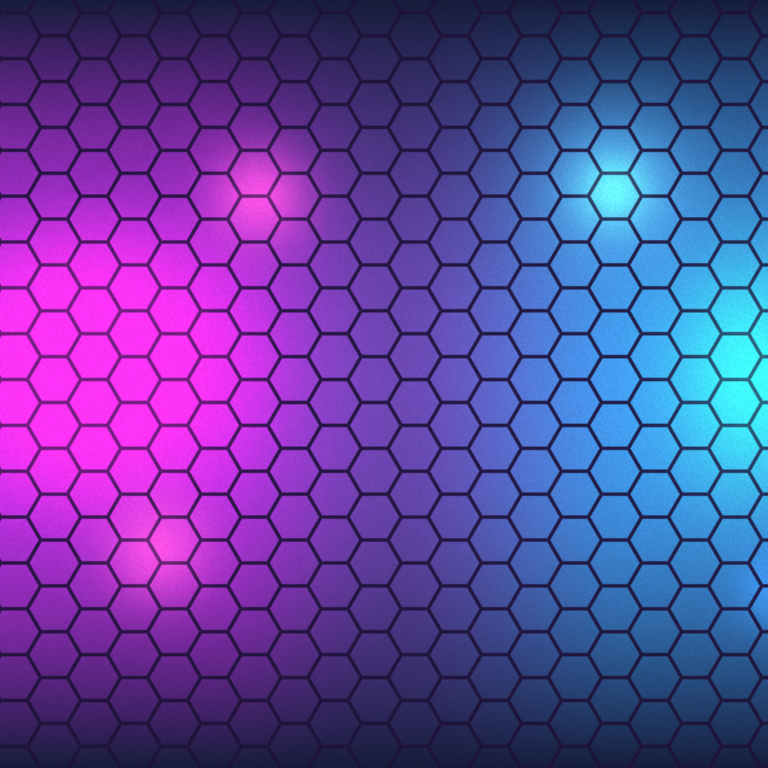
A WebGL 2 fragment shader for this pattern:

```glsl
#version 300 es
precision highp float;
// Dark honeycomb mesh lit from behind by magenta, violet and cyan lights.

#define COLUMNS 19.17              // hexagon columns across the canvas
#define ROWS 16.75                 // hexagon rows up the canvas
#define ANCHOR vec2(7.35, 9.472)   // one hexagon center, in columns and rows
#define LINE_WIDTH 0.076           // relative to the hexagon height
#define LINE_SOFTNESS 0.022
#define GRAIN 0.025
#define INK vec3(0.115, 0.07, 0.22)
#define NIGHT vec3(0.085, 0.11, 0.23)
#define MAGENTA vec3(1.0, 0.20, 0.97)
#define VIOLET vec3(0.43, 0.28, 0.71)
#define AZURE vec3(0.26, 0.62, 0.96)
#define CYAN vec3(0.25, 1.0, 1.0)

uniform vec2 u_resolution;
out vec4 fragColor;

const float PI = 3.14159265;
const vec2 HEX_PERIOD = vec2(1.7320508, 1.0);

float hash(vec2 p) {
    p = fract(p * vec2(0.1031, 0.1137));
    p += dot(p, p.yx + 33.33);
    return fract((p.x + p.y) * p.x * 91.7);
}

// Distance to the nearest edge of a flat-topped hexagon of height 1.
float hexEdge(vec2 p) {
    vec2 a = mod(p + 0.5 * HEX_PERIOD, HEX_PERIOD) - 0.5 * HEX_PERIOD;
    vec2 b = mod(p, HEX_PERIOD) - 0.5 * HEX_PERIOD;
    vec2 q = abs(dot(a, a) < dot(b, b) ? a : b);
    return 0.5 - max(q.y, dot(q, vec2(0.8660254, 0.5)));
}

// Soft round light: 1 at its center, fading out with distance.
float glow(vec2 uv, vec2 center, vec2 radius) {
    vec2 d = (uv - center) / radius;
    return exp(-dot(d, d));
}

void main() {
    vec2 uv = gl_FragCoord.xy / u_resolution;

    // Horizontal hue ramp, dimmed toward the top and bottom
    vec3 purple = vec3(0.80, 0.20, 0.96);
    vec3 light = mix(purple, VIOLET, smoothstep(0.25, 0.53, uv.x));
    light = mix(light, AZURE, smoothstep(0.50, 0.84, uv.x));
    float dim = pow(max(sin(PI * uv.y), 0.0), 0.95);
    light = mix(NIGHT, light, dim);

    // Broad pools at the two sides
    float pinkPool = smoothstep(0.25, 0.85, glow(uv, vec2(0.12, 0.52), vec2(0.26, 0.22)));
    float cyanPool = glow(uv, vec2(0.98, 0.51), vec2(0.10, 0.14));
    light = mix(light, MAGENTA, pinkPool);
    light = mix(light, CYAN, cyanPool);

    // Small lamps with halos
    float pinkLamps = glow(uv, vec2(0.337, 0.742), vec2(0.060))
                    + glow(uv, vec2(0.205, 0.287), vec2(0.065));
    float blueLamp = glow(uv, vec2(0.800, 0.752), vec2(0.095));
    float blueCore = glow(uv, vec2(0.800, 0.752), vec2(0.042));
    float edgeLamp = glow(uv, vec2(1.01, 0.235), vec2(0.048));
    light = mix(light, vec3(1.0, 0.32, 0.92), min(pinkLamps, 1.0) * 0.95);
    light = mix(light, vec3(0.36, 0.72, 1.0), blueLamp * 0.9);
    light = mix(light, vec3(0.42, 0.98, 1.0), blueCore);
    light = mix(light, vec3(0.25, 0.62, 1.0), edgeLamp * 0.85);

    // Fine grain
    light *= 1.0 + GRAIN * (2.0 * hash(floor(uv * 384.0)) - 1.0);

    // Honeycomb lines, slightly washed out by the strongest lights
    vec2 hexUv = (uv * vec2(COLUMNS, ROWS) - ANCHOR) * vec2(0.8660254, 1.0);
    float soft = max(LINE_SOFTNESS, ROWS / u_resolution.y * 0.6);
    float halfWidth = 0.5 * LINE_WIDTH;
    float line = 1.0 - smoothstep(halfWidth - soft, halfWidth + soft, hexEdge(hexUv));
    float bloom = clamp(max(max(pinkPool, pinkLamps), max(cyanPool, blueCore)), 0.0, 1.0);
    vec3 color = mix(light, INK, line * mix(0.92, 0.62, bloom));

    fragColor = vec4(color, 1.0);
}
```
